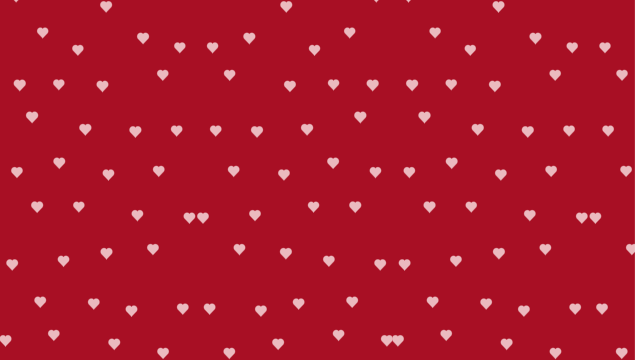
Reproduce this pattern procedurally as a WebGL 1 fragment shader.

```glsl
precision highp float;
// Small pale hearts scattered over a deep red ground, with a thin white margin.
// A jittered, staggered grid fills one tile, which is mirrored again and again
// from left to right; each heart is an exact distance function.

#define GROUND_RED vec3(0.66, 0.06, 0.14)
#define HEART_PINK vec3(0.92, 0.73, 0.75)
#define MARGIN_WHITE vec3(1.0)
#define TILE_WIDTH 0.545      // all lengths in canvas heights
#define COLUMNS 4.0
#define ROW_HEIGHT 0.121
#define ROW_SHIFT 0.02
#define HEART_SIZE 0.0268
#define SIZE_SPREAD 0.04
#define JITTER vec2(0.18, 0.25)
#define MARGIN_START 0.992    // as a share of the canvas width

uniform vec2 u_resolution;

vec3 hash3(vec2 cell) {
  vec3 p = fract(cell.xyx * vec3(0.1031, 0.1030, 0.0973) + 0.137);
  p += dot(p, p.yzx + 33.33);
  return fract((p.xxy + p.yzz) * p.zyx);
}

// Signed distance to a unit heart whose point sits at the origin.
float heartDistance(vec2 p) {
  p.x = abs(p.x);
  if (p.x + p.y > 1.0) return length(p - vec2(0.25, 0.75)) - sqrt(2.0) / 4.0;
  vec2 toNotch = p - vec2(0.0, 1.0);
  vec2 toSide = p - 0.5 * max(p.x + p.y, 0.0);
  return sqrt(min(dot(toNotch, toNotch), dot(toSide, toSide))) * sign(p.x - p.y);
}

// Distance to the nearest heart within one tile.
float scatteredHearts(vec2 p) {
  vec2 cellSize = vec2(TILE_WIDTH / COLUMNS, ROW_HEIGHT);
  vec2 home = floor(p / cellSize);
  float nearest = 1.0;
  for (int j = -1; j <= 1; j++) {
    for (int i = -1; i <= 1; i++) {
      vec2 cell = home + vec2(float(i), float(j));
      if (cell.x < 0.0 || cell.x >= COLUMNS) continue;
      vec3 rnd = hash3(cell + 11.0);
      float stagger = 0.25 + 0.5 * mod(cell.y, 2.0);
      vec2 center = cell + vec2(stagger, 0.5) + (rnd.xy * 2.0 - 1.0) * JITTER;
      float size = HEART_SIZE * (1.0 + SIZE_SPREAD * (rnd.z * 2.0 - 1.0));
      vec2 local = (p - center * cellSize) / size;
      local.y = local.y * 0.95 + 0.55;
      nearest = min(nearest, heartDistance(local) * size);
    }
  }
  return nearest;
}

void main() {
  vec2 p = gl_FragCoord.xy / u_resolution.y;
  float pixel = 1.0 / u_resolution.y;
  float aspect = u_resolution.x / u_resolution.y;

  // Mirror the tile along x.
  float foldedX = TILE_WIDTH - abs(mod(p.x, 2.0 * TILE_WIDTH) - TILE_WIDTH);
  float d = scatteredHearts(vec2(foldedX, p.y + ROW_SHIFT));

  // Hearts on the ground, then the margin at the right.
  vec3 color = mix(HEART_PINK, GROUND_RED, smoothstep(-0.8 * pixel, 0.8 * pixel, d));
  float marginEdge = p.x - MARGIN_START * aspect;
  color = mix(color, MARGIN_WHITE, smoothstep(-0.6 * pixel, 0.6 * pixel, marginEdge));
  gl_FragColor = vec4(color, 1.0);
}
```
